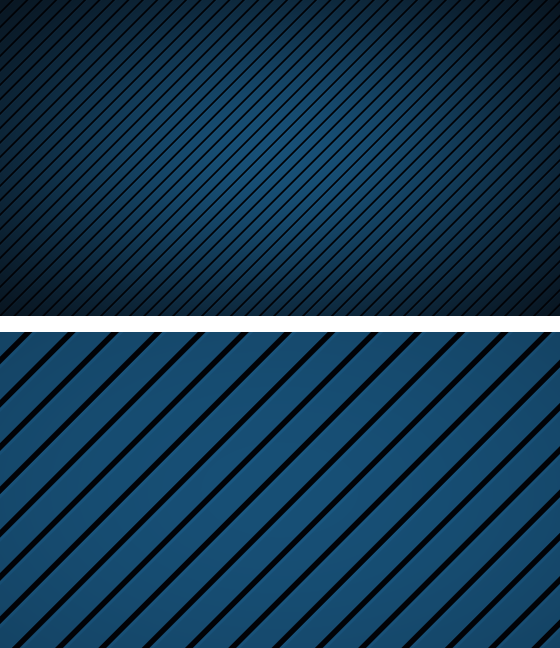
Top, the full canvas; bottom, a detail of the centre.
This pattern is drawn by a Shadertoy shader. Its source:

```glsl
// Diagonal blue stripes parted by thin near-black grooves, lit from the middle.
// A repeated 45 degree coordinate gives the grooves and their faint lit edge;
// an elliptical Gaussian falloff darkens the stripes towards the corners.

const float STRIPES_ACROSS  = 38.8;   // repeats along the canvas width
const float STRIPE_PHASE    = 0.11;   // offset, in repeats
const float GROOVE_WIDTH    = 0.18;   // share of one repeat
const float HIGHLIGHT_WIDTH = 0.10;   // share of one repeat
const float HIGHLIGHT_GAIN  = 0.10;
const float FALLOFF         = 0.85;
const vec2  GLOW_SCALE      = vec2(1.02, 0.95);

const vec3 GROOVE_COLOR = vec3(0.002, 0.008, 0.025);
const vec3 CENTER_COLOR = vec3(0.090, 0.310, 0.460);
const vec3 EDGE_COLOR   = vec3(0.020, 0.030, 0.050);

// Coverage of a band of the given half width, smoothed over one pixel.
float band(float dist, float halfWidth, float pixel) {
    return clamp((halfWidth - abs(dist)) / pixel + 0.5, 0.0, 1.0);
}

// Stripe colour under the central glow; p runs from -1 to 1 on both axes.
vec3 stripeColor(vec2 p) {
    vec2 q = p * GLOW_SCALE;
    return mix(EDGE_COLOR, CENTER_COLOR, exp(-FALLOFF * dot(q, q)));
}

void mainImage(out vec4 fragColor, in vec2 fragCoord) {
    vec2 p = 2.0 * fragCoord / iResolution.xy - 1.0;

    // Diagonal coordinate from the upper left corner, one unit per repeat
    float diagonal = (fragCoord.x + iResolution.y - fragCoord.y) / iResolution.x;
    float cell = fract(diagonal * STRIPES_ACROSS + STRIPE_PHASE + 0.5) - 0.5;
    float pixel = STRIPES_ACROSS * sqrt(2.0) / iResolution.x;

    // Stripe with a soft light edge beside the groove
    vec3 color = stripeColor(p);
    float edgeCenter = 0.5 * (GROOVE_WIDTH + HIGHLIGHT_WIDTH);
    float highlight = band(cell - edgeCenter, 0.5 * HIGHLIGHT_WIDTH, pixel);
    color *= 1.0 + HIGHLIGHT_GAIN * highlight;

    // Dark groove
    color = mix(color, GROOVE_COLOR, band(cell, 0.5 * GROOVE_WIDTH, pixel));

    fragColor = vec4(color, 1.0);
}
```
